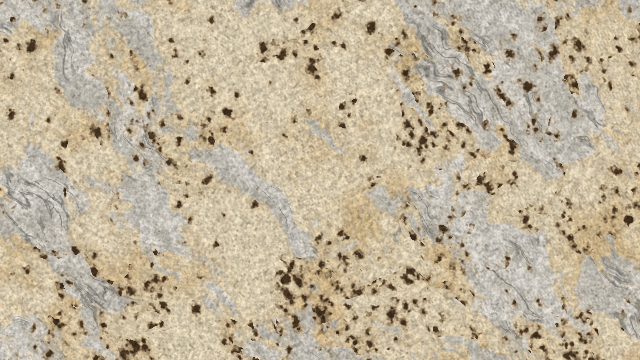
Reproduce this texture procedurally as a Shadertoy shader.

```glsl
const vec3 CREAM = vec3(0.835, 0.785, 0.68);
const vec3 OCHRE = vec3(0.775, 0.665, 0.485);
const vec3 PALE_GREY = vec3(0.785, 0.775, 0.755);
const vec3 DEEP_GREY = vec3(0.66, 0.65, 0.615);
const vec3 BROWN = vec3(0.52, 0.43, 0.32);
const vec3 UMBER = vec3(0.24, 0.175, 0.11);

float hash(vec2 p) {
    return fract(sin(dot(p, vec2(127.1, 311.7))) * 43758.5453);
}

float noise(vec2 p) {
    vec2 i = floor(p), f = fract(p);
    f = f * f * (3.0 - 2.0 * f);
    float low = mix(hash(i), hash(i + vec2(1, 0)), f.x);
    float high = mix(hash(i + vec2(0, 1)), hash(i + vec2(1, 1)), f.x);
    return mix(low, high, f.y);
}

vec2 turn(vec2 p, float angle) {
    float c = cos(angle), s = sin(angle);
    return vec2(c * p.x - s * p.y, s * p.x + c * p.y);
}

float fbm(vec2 p) {
    float sum = 0.0, amplitude = 0.5;
    for (int i = 0; i < 5; i++) {
        sum += amplitude * noise(p);
        p = turn(p, 0.64) * 2.0 + 7.3;
        amplitude *= 0.54;
    }
    return sum / 1.04;
}

// One on the middle contour of a field, fading to zero at the given width
float ridge(float field, float width) {
    return 1.0 - smoothstep(0.0, width, abs(field - 0.5));
}

// Distance to scattered oval grains; chance is the share of filled cells
float grains(vec2 p, float density, float radius, float chance, float seed) {
    vec2 cell = floor(p * density);
    float nearest = 1.0;
    for (int y = -1; y <= 1; y++) {
        for (int x = -1; x <= 1; x++) {
            vec2 id = cell + vec2(x, y);
            vec2 jitter = vec2(hash(id + seed), hash(id + seed + 17.0));
            vec2 offset = p - (id + jitter) / density;
            offset = turn(offset, 0.4 + 1.8 * hash(id + seed + 31.0)) * vec2(0.8, 1.2);
            float present = smoothstep(0.0, 0.06, chance - hash(id + seed + 53.0));
            float size = radius * mix(0.5, 1.2, hash(id + seed + 71.0));
            nearest = min(nearest, length(offset) - mix(-0.03, size, present));
        }
    }
    return nearest;
}

void mainImage(out vec4 fragColor, in vec2 fragCoord) {
    vec2 p = fragCoord / iResolution.y;
    float pixel = 1.0 / iResolution.y;

    // Bent coordinates running down to the right
    vec2 warp = vec2(fbm(p * 3.0 + 4.0), fbm(p * 3.0 + 29.0)) - 0.5;
    vec2 bent = p + 0.3 * warp;
    vec2 flow = turn(bent, 0.85);

    // Torn grey drifts with ochre borders
    float wisps = fbm(flow * vec2(9.0, 30.0) + 5.0) - 0.5;
    float drift = fbm(flow * vec2(3.6, 7.0) + 11.0) + 0.32 * wisps + 0.2 * (fbm(p * 24.0) - 0.5);
    float grey = smoothstep(0.475, 0.575, drift);
    float border = smoothstep(0.41, 0.49, drift) * (1.0 - grey);

    // Broken veins and loose clusters that gather the dark grains
    float broken = smoothstep(0.36, 0.54, fbm(p * 3.2 + 61.0));
    float vein = ridge(fbm(bent * 1.7 + 37.0), 0.045) * broken;
    float sideVein = ridge(fbm(bent * 2.1 + 83.0), 0.04) * (1.0 - 0.6 * broken);
    float cluster = smoothstep(0.53, 0.68, fbm(p * 5.0 + 71.0));
    float gather = max(max(vein, sideVein), 0.6 * cluster) * (1.0 - 0.6 * grey);

    // Ground colours
    float rust = smoothstep(0.48, 0.74, fbm(p * 8.0 + 19.0)) * 0.55 + border * 0.28 + gather * 0.22;
    vec3 color = mix(CREAM, OCHRE, clamp(rust, 0.0, 1.0));
    float shade = smoothstep(-0.08, 0.2, wisps);
    color = mix(color, mix(PALE_GREY, DEEP_GREY, shade * 0.7), grey * 0.9);

    // Thin dark streaks along the drifts
    float streak = ridge(fbm(flow * vec2(5.0, 20.0) + 47.0), 0.05);
    streak *= smoothstep(0.44, 0.6, fbm(p * 7.0 + 91.0));
    color = mix(color, DEEP_GREY * 0.7, streak * grey * 0.75);

    // Crystalline speckle
    float speckle = 0.5 * noise(turn(p, 0.5) * 120.0) + 0.5 * noise(turn(p, 1.1) * 230.0 + 9.0);
    color *= 1.0 + 0.44 * (speckle - 0.5);
    float fleck = smoothstep(0.74, 0.94, noise(turn(p, 0.8) * 115.0 + 33.0));
    color = mix(color, color * vec3(0.72, 0.67, 0.6), fleck * (0.5 + 0.4 * gather));

    // Ragged dark grains with rusty rims
    float ragged = 0.013 * (noise(turn(p, 0.3) * 95.0) - 0.5) + 0.009 * (noise(turn(p, 0.9) * 190.0) - 0.5);
    float coarse = grains(p, 27.0, 0.0125, 0.08 * (1.0 - 0.6 * grey) + 0.4 * gather, 2.0);
    float fine = grains(p, 58.0, 0.0062, 0.06 * (1.0 - 0.5 * grey) + 0.4 * gather, 8.0);
    float body = min(coarse, fine) + ragged;
    color = mix(color, OCHRE * 0.97, 0.3 * exp(-90.0 * max(body, 0.0)));
    color = mix(color, BROWN, 0.8 * (1.0 - smoothstep(-0.001, 0.003 + pixel, body)));
    float core = 1.0 - smoothstep(-0.003 - pixel, 0.0005, body);
    color = mix(color, UMBER * (0.6 + 0.8 * speckle), core * 0.95);

    fragColor = vec4(clamp(color, 0.0, 1.0), 1.0);
}
```
